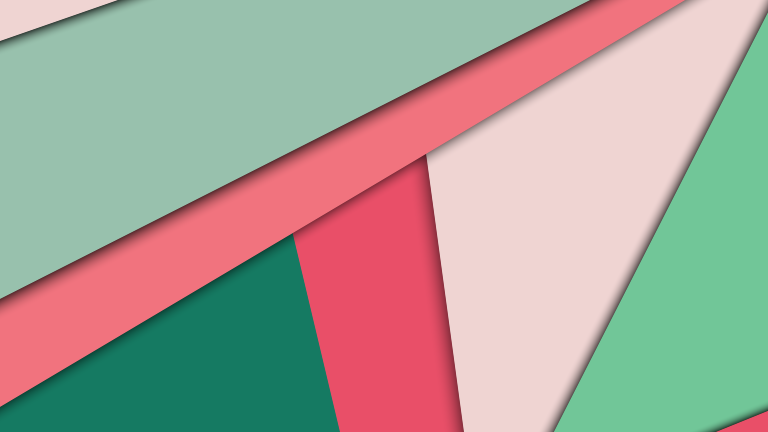
Give the GLSL for this background, as a Shadertoy shader.

```glsl
const vec3 PALE_PINK = vec3(0.937, 0.831, 0.824);
const vec3 SAGE = vec3(0.596, 0.757, 0.678);
const vec3 CORAL = vec3(0.945, 0.451, 0.494);
const vec3 ROSE = vec3(0.914, 0.310, 0.408);
const vec3 PINE = vec3(0.082, 0.478, 0.384);
const vec3 MINT = vec3(0.443, 0.776, 0.596);

// Signed distance to the line from a to b, positive on its left side
float lineSide(vec2 p, vec2 a, vec2 b) {
    vec2 dir = normalize(b - a);
    return dot(p - a, vec2(-dir.y, dir.x));
}

// Lays a sheet over the base, with a soft shadow just outside its edge
vec3 laySheet(vec3 base, vec3 sheet, float side, float strength, float width, float pixel) {
    float falloff = clamp(1.0 + side / width, 0.0, 1.0);
    vec3 shaded = base * (1.0 - strength * falloff * falloff);
    return mix(shaded, sheet, smoothstep(-0.6 * pixel, 0.6 * pixel, side));
}

void mainImage(out vec4 fragColor, in vec2 fragCoord) {
    vec2 p = fragCoord / iResolution.y;
    float pixel = 1.0 / iResolution.y;

    // Lower sheets
    vec3 color = ROSE;
    float side = lineSide(p, vec2(0.787, 0.0), vec2(0.678, 0.458));
    color = laySheet(color, PINE, side, 0.0, 0.01, pixel);
    side = lineSide(p, vec2(0.986, 0.646), vec2(1.074, 0.0));
    color = laySheet(color, PALE_PINK, side, 0.42, 0.05, pixel);
    side = lineSide(p, vec2(1.778, 0.972), vec2(1.282, 0.0));
    color = laySheet(color, MINT, side, 0.65, 0.034, pixel);
    side = lineSide(p, vec2(1.778, 0.049), vec2(1.657, 0.0));
    color = laySheet(color, ROSE, side, 0.7, 0.025, pixel);

    // Diagonal bands, stacked toward the upper left
    side = lineSide(p, vec2(0.0, 0.058), vec2(1.586, 1.0));
    color = laySheet(color, CORAL, side, 0.45, 0.035, pixel);
    side = lineSide(p, vec2(0.0, 0.308), vec2(1.366, 1.0));
    color = laySheet(color, SAGE, side, 0.65, 0.046, pixel);
    side = lineSide(p, vec2(0.0, 0.905), vec2(0.273, 1.0));
    color = laySheet(color, PALE_PINK, side, 0.7, 0.033, pixel);

    fragColor = vec4(color, 1.0);
}
```
